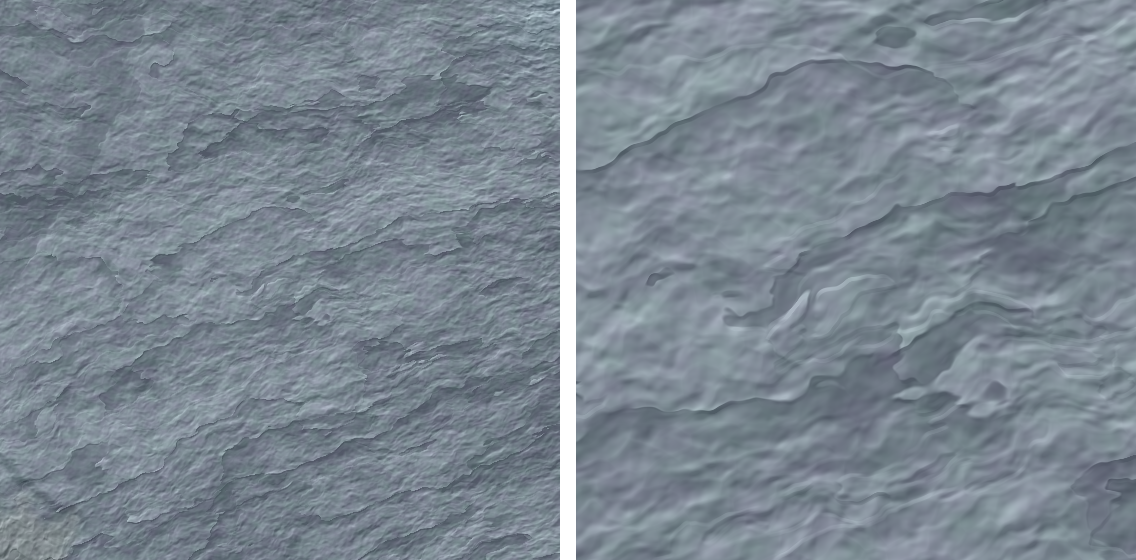
Left: the whole. Right: its middle third, enlarged.
Write a three.js fragment shader that draws this texture.

```glsl
// Blue-grey slate face: ragged slanted ledges, crumbly grain, a dark gully and pale corners.
varying vec2 vUv;

float hash(vec2 p) {
  vec3 q = fract(vec3(p.xyx) * 0.1031);
  q += dot(q, q.yzx + 33.33);
  return fract((q.x + q.y) * q.z);
}

float valueNoise(vec2 p) {
  vec2 cell = floor(p), f = fract(p);
  f = f * f * (3.0 - 2.0 * f);
  return mix(mix(hash(cell), hash(cell + vec2(1, 0)), f.x),
             mix(hash(cell + vec2(0, 1)), hash(cell + vec2(1, 1)), f.x), f.y);
}

float fbm(vec2 p, int octaves) {
  float sum = 0.0, amp = 0.5;
  for (int i = 0; i < 6; i++) {
    if (i >= octaves) break;
    sum += amp * valueNoise(p);
    p = p * 2.03 + vec2(17.3, 9.1);
    amp *= 0.5;
  }
  return sum;
}

// Distance to the nearest scattered cell centre
float cellular(vec2 p) {
  vec2 cell = floor(p);
  float nearest = 4.0;
  for (int y = -1; y <= 1; y++)
    for (int x = -1; x <= 1; x++) {
      vec2 c = cell + vec2(x, y);
      vec2 d = c + vec2(hash(c), hash(c + 41.7)) - p;
      nearest = min(nearest, dot(d, d));
    }
  return sqrt(nearest);
}

// Coordinates along and across the bedding, steeper toward the bottom
vec2 bedding(vec2 uv) {
  vec2 warp = vec2(fbm(uv * 7.0, 4), fbm(uv * 7.0 + 31.0, 4)) - 0.47;
  vec2 jag = vec2(fbm(uv * 44.0 + 8.0, 3), fbm(uv * 44.0 + 63.0, 3)) - 0.44;
  vec2 bed = vec2(uv.x + 0.35 * uv.y, uv.y - uv.x * mix(0.6, 0.12, uv.y));
  return bed + 0.06 * warp + 0.016 * jag;
}

// Worn channel that bends down to the left edge
float gully(vec2 uv) {
  float centre = 0.225 - 0.85 * pow(max(0.85 - uv.y, 0.0), 1.3);
  float offset = uv.x - centre + 0.13 * (fbm(uv * 11.0 + 5.0, 5) - 0.48);
  return smoothstep(-0.1, -0.02, offset) * (1.0 - smoothstep(0.012, 0.018, offset))
       * smoothstep(0.4, 0.55, uv.y);
}

// x: height, y: shadow bed below the ledges, z: pale rim above and thin crack below each edge
vec3 surface(vec2 uv) {
  vec2 bed = bedding(uv);
  float channel = gully(uv);
  vec3 s = vec3(0.0, 0.8 * channel, 0.0);
  for (int i = 0; i < 3; i++) {
    float k = float(i);
    vec2 p = bed * vec2(2.2, 5.2) * (1.0 + 0.4 * k) + 19.0 * k;
    float plate = fbm(p, 6) - 0.49;
    // Only edges whose plate lies above the edge throw a shadow
    float facing = smoothstep(-0.01, 0.04, fbm(p + vec2(0.0, 0.2), 2) - fbm(p, 2));
    float above = smoothstep(-0.004, 0.004, plate);
    s.x += 0.05 * above + 0.3 * clamp(plate, -0.15, 0.15);
    s.y = max(s.y, smoothstep(-0.08, -0.025, plate) * (1.0 - above) * facing);
    s.z += facing * (above * 1.7 - 0.7) * exp(-70.0 * abs(plate));
  }
  float grain = 0.7 * (fbm(bed * vec2(33.0, 47.0), 3) - 0.44);
  grain += 0.17 * (cellular(bed * vec2(42.0, 66.0)) - 0.5);
  // Fine crumbs without direction
  grain += 0.11 * (valueNoise(uv * 170.0 + 4.0) - 0.5);
  s.x += grain * (1.0 - 0.45 * s.y) - 0.03 * channel;
  return s;
}

void main() {
  vec2 uv = vUv;
  vec3 s = surface(uv);
  // Light grazes from the upper left
  float relief = clamp(s.x - surface(uv + vec2(-0.0011, 0.0022)).x, -0.13, 0.16);
  float broken = smoothstep(0.38, 0.55, fbm(uv * 45.0 + 12.0, 3));
  float tone = 0.53 + 3.6 * relief + 0.95 * (s.x - 0.075);
  tone += 0.32 * s.z * broken - 0.32 * s.y;
  tone += 0.55 * (fbm(uv * 3.0 + 70.0, 3) - 0.44);

  vec3 darkSlate = vec3(0.35, 0.39, 0.435);
  vec3 paleSlate = vec3(0.575, 0.625, 0.665);
  vec3 color = mix(darkSlate, paleSlate, clamp(tone, -0.15, 1.4));

  // Small flecks drift between green-grey and violet-grey
  float hue = fbm(uv * vec2(48.0, 62.0) + 3.0, 3) - 0.44;
  color += hue * vec3(-0.035, 0.04, -0.03);

  // Chalky lower-left corner and icy upper-right corner
  float ragged = 0.16 * (fbm(uv * 14.0 + 50.0, 5) - 0.47);
  float chalk = 1.0 - smoothstep(0.08, 0.14, length(uv * vec2(1.0, 0.75)) + ragged);
  float ice = 1.0 - smoothstep(0.02, 0.17, length((1.0 - uv) * vec2(1.0, 0.8)) + ragged);
  color = mix(color, vec3(0.53, 0.56, 0.56) + 1.6 * relief, 0.65 * chalk);
  color = mix(color, vec3(0.54, 0.62, 0.66) + 1.8 * relief, 0.65 * ice);

  // Dark seam that cuts off the chalky corner
  float seam = abs(uv.y - 0.19 + 0.9 * uv.x + 0.6 * ragged);
  color -= 0.09 * (1.0 - smoothstep(0.003, 0.016, seam)) * (1.0 - smoothstep(0.1, 0.2, uv.x));

  gl_FragColor = vec4(color, 1.0);
}
```
